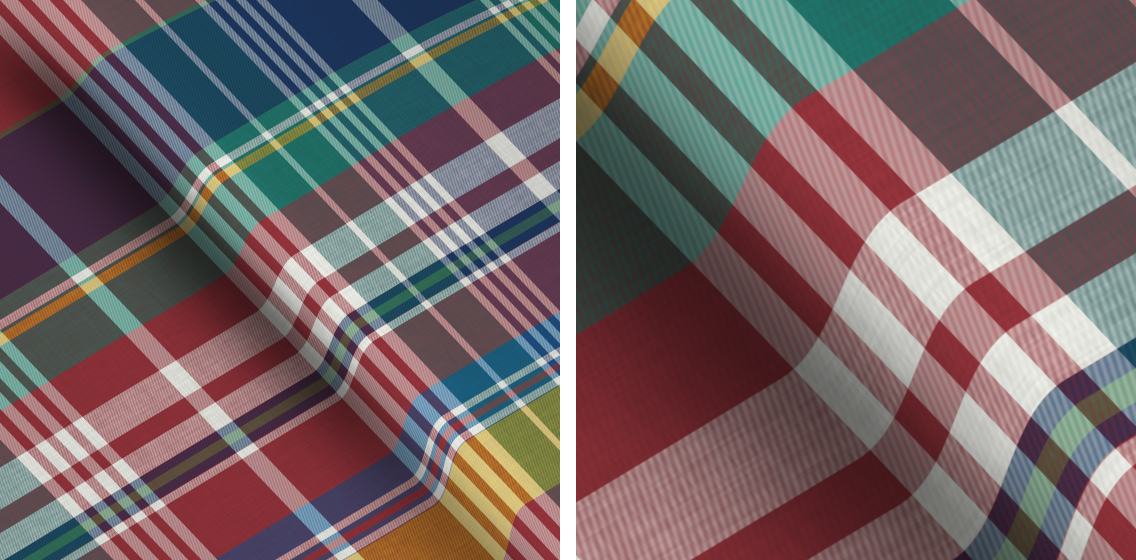
Left, the full canvas; right, a detail of the centre.
A WebGL 1 fragment shader for this texture:

```glsl
precision highp float;
// Madras plaid cloth with one soft diagonal fold. Warp and weft stripes are
// laid out on two slanted axes, mixed thread by thread with a twill weave,
// then bent and shaded along the fold.

uniform vec2 u_resolution;

const vec3 RED   = vec3(0.55, 0.19, 0.22);
const vec3 NAVY  = vec3(0.01, 0.15, 0.32);
const vec3 GREEN = vec3(0.05, 0.46, 0.39);
const vec3 OLIVE = vec3(0.18, 0.43, 0.26);
const vec3 BLUE  = vec3(0.01, 0.32, 0.56);
const vec3 GOLD  = vec3(0.78, 0.62, 0.10);
const vec3 WHITE = vec3(0.88, 0.88, 0.86);
const vec3 TEAL  = vec3(0.20, 0.40, 0.40);
const vec3 SLATE = vec3(0.22, 0.27, 0.41);

float hash(vec2 p) {
  vec3 a = fract(p.xyx * 0.1031);
  a += dot(a, a.yzx + 33.33);
  return fract((a.x + a.y) * a.z);
}

float noise(vec2 p) {
  vec2 i = floor(p), f = fract(p);
  f *= f * (3.0 - 2.0 * f);
  return mix(mix(hash(i), hash(i + vec2(1, 0)), f.x),
             mix(hash(i + vec2(0, 1)), hash(i + vec2(1, 1)), f.x), f.y);
}

// Smooth coverage of the interval from lo to hi
float band(float x, float lo, float hi) {
  float e = 0.0006 + 0.5 / u_resolution.y;
  return smoothstep(-e, e, x - lo) * smoothstep(-e, e, hi - x);
}

// Four evenly spaced stripes
float group(float x, float start, float period, float width) {
  float c = x - start - 0.5 * width;
  c -= period * clamp(floor(c / period + 0.5), 0.0, 3.0);
  return band(c, -0.5 * width, 0.5 * width);
}

vec3 warpColor(float u) {
  vec3 c = mix(TEAL, RED, band(u, -0.74, 0.145));
  c = mix(c, SLATE, band(u, 0.349, 0.91));
  float white = band(u, -0.340, -0.293) + band(u, 0.628, 0.674);
  white += band(u, 0.242, 0.258);
  white += group(u, -0.740, 0.0520, 0.0286) + group(u, -0.059, 0.0573, 0.0326);
  white += group(u, 0.349, 0.0365, 0.0182) + group(u, 0.857, 0.0340, 0.0170);
  return mix(c, WHITE, min(white, 1.0));
}

vec3 weftColor(float v) {
  vec3 c = mix(RED, OLIVE, band(v, 0.239, 0.252));
  c = mix(c, NAVY, band(v, 0.250, 0.534));
  c = mix(c, GREEN, band(v, 0.534, 0.732));
  c = mix(c, GOLD, band(v, 0.595, 0.617));
  c = mix(c, NAVY, band(v, 1.003, 1.063));
  c = mix(c, OLIVE, band(v, 1.022, 1.043));
  c = mix(c, BLUE, band(v, 1.230, 1.368));
  c = mix(c, RED, band(v, 1.323, 1.339));
  c = mix(c, GOLD, band(v, 1.369, 1.549));
  float white = band(v, 0.570, 0.588) + band(v, 0.833, 0.909);
  white += band(v, 0.951, 1.003) + band(v, 1.064, 1.081);
  white += band(v, 1.296, 1.312) + band(v, 1.350, 1.367);
  return mix(c, WHITE, min(white, 1.0));
}

void main() {
  vec2 p = gl_FragCoord.xy / u_resolution;
  p.y = 1.0 - p.y;

  // Fold: weft bands step upward while crossing it
  float fold = p.x - 0.92 * p.y - 0.026;
  float rise = smoothstep(-0.085, 0.085, fold);
  float u = p.x - 0.943 * p.y;
  float v = p.y + 0.6 * p.x;
  v += rise * (0.034 + 0.036 * v - 0.026 * exp(-12.8 * p.y));
  u += 0.003 * (noise(p * 5.0) - 0.5);
  v += 0.005 * (noise(p * 4.0 + 9.0) - 0.5);

  // Twill weave with uneven threads
  float twill = sin(6.2832 * (u + 0.5 * v) * 150.0);
  float slub = noise(vec2(u * 420.0, v * 30.0)) + noise(vec2(u * 30.0, v * 420.0));
  float share = 0.5 + 0.09 * twill + 0.06 * (slub - 1.0);
  vec3 color = mix(warpColor(u), weftColor(v), share);
  color *= 0.97 + 0.05 * (slub - 1.0) + 0.015 * twill;

  // Valley shadow, crest light and broad falloff
  float d = fold + 0.07;
  float valley = exp(-pow(abs(d) / (d < 0.0 ? 0.12 : 0.065), 2.0));
  valley *= smoothstep(-0.02, 0.18, p.y) * (1.0 - 0.55 * smoothstep(0.55, 0.95, p.y));
  float crest = exp(-pow(abs(fold - 0.09) / 0.07, 2.0));
  float light = (1.0 - 0.52 * valley) * (1.0 + 0.06 * crest);
  light *= 1.0 - 0.10 * smoothstep(0.25, 0.9, fold);
  gl_FragColor = vec4(color * light, 1.0);
}
```
